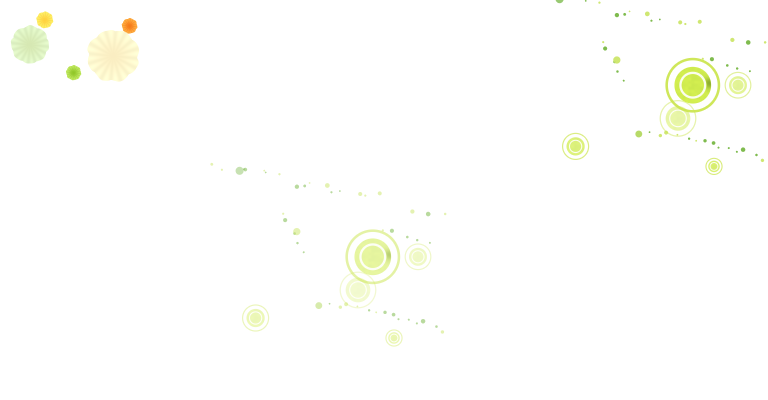
A WebGL 1 fragment shader for this background:

```glsl
precision highp float;
// White backdrop with soft corner blossoms and two clusters of lime ringed discs and dotted trails.
uniform vec2 u_resolution;

float hash(vec2 p) {
  vec3 q = fract(p.xyx * 0.1031);
  q += dot(q, q.yzx + 33.33);
  return fract((q.x + q.y) * q.z);
}

float noise(vec2 p) {
  vec2 cell = floor(p), f = fract(p);
  f *= f * (3.0 - 2.0 * f);
  float low = mix(hash(cell), hash(cell + vec2(1.0, 0.0)), f.x);
  float high = mix(hash(cell + vec2(0.0, 1.0)), hash(cell + 1.0), f.x);
  return mix(low, high, f.y);
}

// Antialiased coverage; lengths are percent of the canvas height.
float cover(float d) {
  return clamp(0.5 - d * u_resolution.y / 100.0, 0.0, 1.0);
}

void paint(inout vec3 color, vec3 tint, float alpha) {
  color = mix(color, tint, alpha);
}

// Blossom with a scalloped, slightly ragged rim and a deeper heart.
void blossom(inout vec3 color, vec2 p, float radius, vec3 heart, vec3 petal) {
  float angle = atan(p.y, p.x), r = length(p);
  float rim = radius * (0.89 + 0.08 * abs(sin(angle * 4.0 + radius))
    + 0.07 * noise(p / radius * 4.0 + 20.0));
  vec3 tint = mix(heart, petal, smoothstep(0.0, radius, r));
  tint += 0.025 * sin(angle * 16.0) * smoothstep(0.0, radius, r);
  paint(color, tint, cover(r - rim));
}

// Thin outer ring around a disc that is split by a white ring.
void target(inout vec3 color, vec2 p, float radius, float halfWidth, float alpha) {
  float r = length(p);
  float disc = cover(r - 0.67 * radius);
  vec3 tint = mix(vec3(0.83, 0.94, 0.28), vec3(0.74, 0.87, 0.25), noise(p * 1.3 + 40.0) * 0.5);
  paint(color, tint, disc * alpha);
  paint(color, vec3(1.0), cover(abs(r - 0.45 * radius) - halfWidth * 0.9) * 0.9);
  paint(color, vec3(0.80, 0.90, 0.32), cover(abs(r - radius + halfWidth) - halfWidth) * alpha);
}

void dot2(inout vec3 color, vec2 p, float radius, float green, float alpha) {
  vec3 tint = mix(vec3(0.80, 0.90, 0.42), vec3(0.47, 0.72, 0.27), green);
  paint(color, tint, cover(length(p) - radius) * alpha);
}

// Jittered dots strung between two points.
void trail(inout vec3 color, vec2 p, vec2 from, vec2 to, float count, float spread, float alpha) {
  for (int i = 0; i < 16; i++) {
    float k = float(i);
    if (k >= count) break;
    vec2 seed = vec2(k * 7.0 + count, count * 3.0);
    vec2 jitter = vec2(hash(seed), hash(seed + 51.0)) - 0.5;
    vec2 center = mix(from, to, k / (count - 1.0)) + jitter * spread;
    float size = hash(seed + 93.0);
    dot2(color, p - center, 0.2 + 0.4 * size * size, step(0.5, hash(seed + 17.0)), alpha);
  }
}

void cluster(inout vec3 color, vec2 p, float strength) {
  // Dotted trails
  trail(color, p, vec2(-39.0, 22.5), vec2(1.0, 15.0), 16.0, 3.0, strength);
  trail(color, p, vec2(9.5, 11.0), vec2(18.0, 10.8), 3.0, 0.8, strength);
  trail(color, p, vec2(-23.0, 11.0), vec2(-17.0, 1.5), 5.0, 1.2, strength);
  trail(color, p, vec2(2.0, 6.8), vec2(14.5, 3.8), 5.0, 1.0, strength);
  trail(color, p, vec2(-10.0, -11.5), vec2(17.3, -18.0), 14.0, 1.8, strength);
  // Larger dots
  dot2(color, p - vec2(-33.3, 21.5), 1.0, 1.0, strength * 0.8);
  dot2(color, p - vec2(-19.0, 6.3), 0.9, 0.0, strength);
  dot2(color, p - vec2(-13.5, -12.2), 0.85, 0.3, strength);
  // Ringed discs
  target(color, p - vec2(-3.7, -8.3), 4.6, 0.16, strength * 0.5);
  target(color, p - vec2(11.3, 0.0), 3.35, 0.15, strength * 0.6);
  target(color, p - vec2(-29.3, -15.3), 3.4, 0.15, strength * 0.75);
  target(color, p - vec2(5.3, -20.3), 2.15, 0.14, strength * 0.8);
  target(color, p, 6.85, 0.32, strength);
  // Olive stain on the main disc
  vec2 stain = p - vec2(4.2, 0.5);
  float band = cover(abs(length(p) - 4.0) - 0.55);
  paint(color, vec3(0.42, 0.56, 0.12), band * exp(-dot(stain, stain) * 0.5) * strength * 0.7);
}

void main() {
  vec2 p = gl_FragCoord.xy * 100.0 / u_resolution.y;
  vec3 color = vec3(1.0);

  // Corner blossoms
  blossom(color, p - vec2(7.5, 88.8), 4.8, vec3(0.84, 0.91, 0.70), vec3(0.88, 0.96, 0.78));
  blossom(color, p - vec2(11.2, 95.0), 2.1, vec3(1.0, 0.82, 0.25), vec3(1.0, 0.92, 0.38));
  blossom(color, p - vec2(28.3, 86.0), 6.6, vec3(0.98, 0.93, 0.76), vec3(1.0, 0.98, 0.82));
  blossom(color, p - vec2(32.4, 93.5), 1.95, vec3(0.96, 0.48, 0.10), vec3(1.0, 0.66, 0.24));
  blossom(color, p - vec2(18.4, 81.8), 1.9, vec3(0.57, 0.78, 0.16), vec3(0.74, 0.90, 0.36));

  // Pale cluster in the middle, vivid one at the upper right
  cluster(color, p - vec2(93.2, 35.8), 0.52);
  cluster(color, p - vec2(173.2, 78.7), 0.95);

  gl_FragColor = vec4(color, 1.0);
}
```
